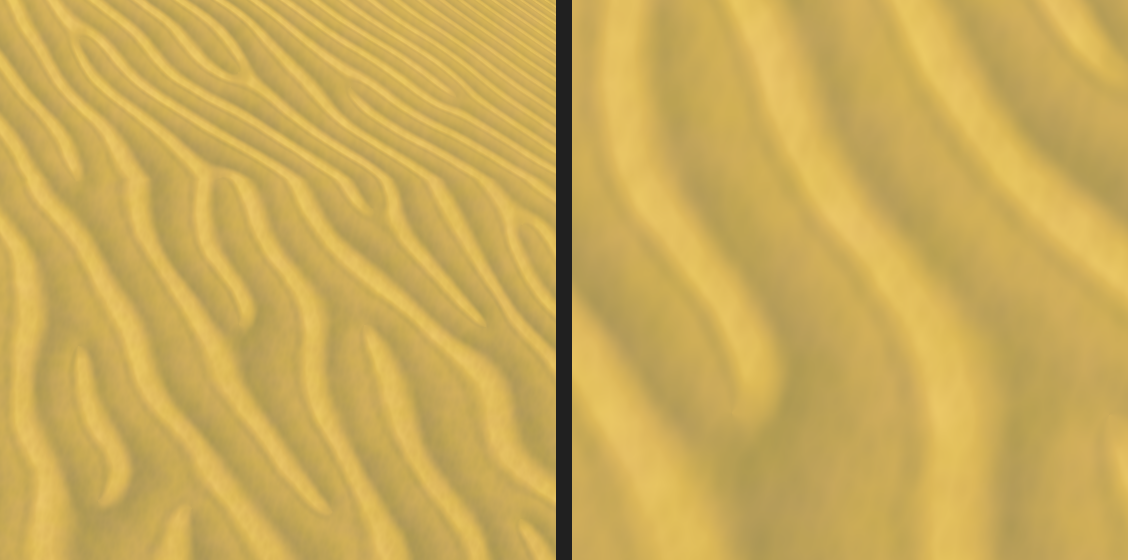
Left, the full canvas; right, a detail of the centre.
Reproduce this texture procedurally as a WebGL 2 fragment shader.

```glsl
#version 300 es
precision highp float;

uniform vec2 u_resolution;
out vec4 fragColor;

const float TAU = 6.2831853;
const vec2 VANISHING = vec2(-0.25, 1.9);

vec2 hash2(vec2 cell) {
    vec2 q = vec2(dot(cell, vec2(127.1, 311.7)), dot(cell, vec2(269.5, 183.3)));
    return fract(sin(q) * 43758.5453);
}

// Distance to the nearest scattered point
float cellular(vec2 p) {
    vec2 base = floor(p);
    float nearest = 4.0;
    for (int j = -1; j <= 1; j++) {
        for (int i = -1; i <= 1; i++) {
            vec2 cell = base + vec2(i, j);
            vec2 offset = cell + hash2(cell) - p;
            nearest = min(nearest, dot(offset, offset));
        }
    }
    return sqrt(nearest);
}

float layeredSines(vec2 p) {
    float sum = 0.0;
    float weight = 0.5;
    for (int i = 0; i < 4; i++) {
        sum += weight * sin(p.x + 1.7 * sin(p.y + float(i)));
        p = mat2(1.4, 1.1, -1.1, 1.4) * p + 2.3;
        weight *= 0.55;
    }
    return sum;
}

// Forks in the ripples: x is the phase twist, y fades to 0 at each fork
vec2 forks(vec2 uv, float count) {
    float twist = 0.0;
    float calm = 1.0;
    for (float j = 0.0; j < count; j++) {
        for (float i = 0.0; i < count; i++) {
            vec2 center = (vec2(i, j) + 0.25 + 0.5 * hash2(vec2(i, j) + 5.0)) / count;
            vec2 d = uv - center;
            float turn = mod(i + j, 2.0) * 2.0 - 1.0;
            twist += turn * atan(d.y, d.x) / TAU;
            calm *= smoothstep(0.0, 0.03, length(d));
        }
    }
    return vec2(twist, calm);
}

// Crossing coordinate of the ripples, one unit per crest
float ripplePhase(vec2 uv, float ray, float depth, float sway) {
    float bend = 0.12 * sin(27.0 * depth + 5.0 * ray)
               + 0.04 * sin(47.0 * depth - 9.0 * ray + 1.3)
               + 0.10 * sin(11.0 * depth + 13.0 * ray);
    float farShear = max(uv.y - 0.68, 0.0) * (6.0 + 3.0 * uv.x);
    return 11.2 * (ray + 0.1 * pow(ray, 6.0)) + sway * bend + farShear;
}

// Lit crest with a steep left edge, then shade easing into the next trough
float rippleTone(float phase, float width) {
    float t = fract(phase);
    float crest = smoothstep(0.0, 0.13, t) * (1.0 - smoothstep(0.25, 0.36 + width, t));
    float r = fract(t - 0.22);
    float trough = mix(0.13, 0.51, smoothstep(0.16, 0.68, r));
    trough -= 0.1 * smoothstep(0.08, 0.0, abs(r - 0.75));
    float glow = mix(0.9, 0.79, smoothstep(0.08, 0.36, t));
    return mix(trough, glow, crest);
}

vec3 sandColor(float tone) {
    vec3 shade = vec3(0.67, 0.59, 0.33);
    vec3 slope = vec3(0.81, 0.68, 0.345);
    vec3 warm = vec3(0.865, 0.72, 0.35);
    vec3 lit = vec3(0.93, 0.795, 0.405);
    vec3 color = mix(shade, slope, clamp(tone * 2.0, 0.0, 1.0));
    color = mix(color, warm, clamp(tone * 4.0 - 2.0, 0.0, 1.0));
    return mix(color, lit, clamp(tone * 4.0 - 3.0, 0.0, 1.0));
}

void main() {
    vec2 uv = gl_FragCoord.xy / u_resolution.y;

    // Ground seen in perspective
    float ray = (uv.x - VANISHING.x) / (VANISHING.y - uv.y);
    float depth = -log(VANISHING.y - uv.y);
    float haze = smoothstep(0.7, 1.25, ray);

    // Ripples
    vec2 fork = forks(uv, 4.0);
    float drift = layeredSines(uv * 13.0);
    float phase = ripplePhase(uv, ray, depth, 1.0 - 0.4 * haze) + fork.x + 0.06 * drift;
    float tone = rippleTone(phase, 0.12 + 0.07 * drift);
    tone = mix(0.42, tone, 0.2 + 0.8 * fork.y);

    // Pale, flatter distance
    tone = mix(tone, 0.68, 0.4 * haze);
    tone += 0.1 * (uv.y - 0.45) + 0.05 * drift;

    // Wind-drawn grain and faint tint
    vec2 streak = vec2(uv.x - 0.15 * uv.y, uv.y);
    float grain = cellular(streak * vec2(90.0, 50.0)) - 0.5;
    float pits = cellular(streak * vec2(46.0, 28.0) + 17.0) - 0.5;
    tone += (0.09 * grain + 0.1 * pits) * (1.0 - 0.4 * haze);
    float tint = layeredSines(uv * 46.0 + 4.0);
    vec3 color = sandColor(tone) + vec3(0.004, -0.003, 0.018) * tint;

    fragColor = vec4(color, 1.0);
}
```
